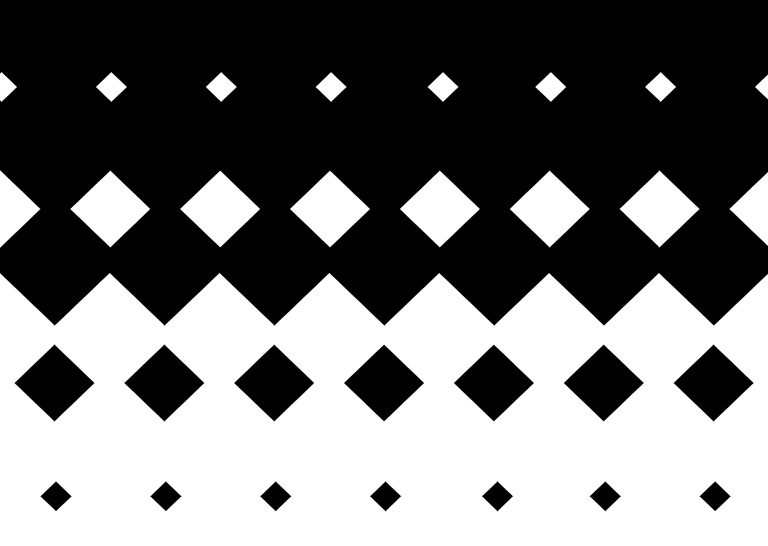
This pattern is drawn by a WebGL 2 fragment shader. Its source:

```glsl
#version 300 es
precision highp float;
// Black and white halves split by a zigzag, with rows of diamonds shrinking away from it.

uniform vec2 u_resolution;
out vec4 fragColor;

const float PITCH = 0.20119;                  // horizontal spacing of every row
const vec2 LARGE = vec2(0.0733, 0.0703);      // diamond half sizes
const vec2 SMALL = vec2(0.0284, 0.0272);
const float NUDGE = 0.0038;                   // shift of one column in the small rows

// Antialiased coverage of a signed distance, positive inside.
float coverage(float dist, float pixel) {
    return clamp(0.5 + dist / pixel, 0.0, 1.0);
}

// Distance to a diamond edge, positive inside.
float diamond(vec2 p, vec2 halfSize) {
    vec2 q = abs(p) / halfSize;
    return (1.0 - q.x - q.y) / length(1.0 / halfSize);
}

// Repeated diamonds; the column right of the anchor may be nudged.
float diamondRow(vec2 p, vec2 anchor, vec2 halfSize, float nudge) {
    vec2 q = p - anchor;
    float column = floor(q.x / PITCH + 0.5);
    q.x -= column * PITCH;
    if (column == 1.0) q.x -= nudge;
    return diamond(q, halfSize);
}

// Distance below a triangle wave whose valleys repeat from valleyX.
float zigzag(vec2 p, float valleyX, float valleyY, float peakY) {
    float wave = abs(fract((p.x - valleyX) / PITCH + 0.5) - 0.5) * 2.0;
    float slope = 2.0 * (peakY - valleyY) / PITCH;
    return (mix(valleyY, peakY, wave) - p.y) / sqrt(1.0 + slope * slope);
}

void main() {
    // Height is one unit; x is measured from the centre line.
    vec2 p = vec2(gl_FragCoord.x - 0.5 * u_resolution.x, gl_FragCoord.y) / u_resolution.y;
    float pixel = 1.0 / u_resolution.y;

    // White ground below the zigzag
    float shade = coverage(zigzag(p, 0.0006, 0.4038, 0.5), pixel);

    // White diamonds on black
    float light = max(diamondRow(p, vec2(-0.0989, 0.6172), LARGE, 0.0),
                      diamondRow(p, vec2(-0.0969, 0.8407), SMALL, NUDGE));
    shade = max(shade, coverage(light, pixel));

    // Black diamonds on white
    float dark = max(diamondRow(p, vec2(0.0001, 0.2985), LARGE, 0.0),
                     diamondRow(p, vec2(0.0029, 0.0910), SMALL, NUDGE));
    shade *= 1.0 - coverage(dark, pixel);

    fragColor = vec4(vec3(shade), 1.0);
}
```
